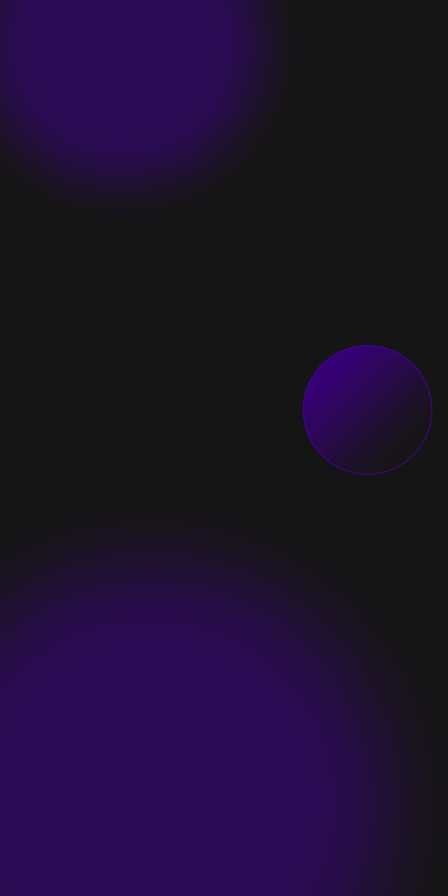
Write a Shadertoy shader that draws this background.

```glsl
// Soft disc: 1 inside, fading to 0 across the blurred rim
float blurredDisc(vec2 p, vec2 center, float radius, float blur) {
    return 1.0 - smoothstep(radius - blur, radius + blur, length(p - center));
}

void mainImage(out vec4 fragColor, in vec2 fragCoord) {
    // Canvas spans 0..1 across and 0..2 upward
    vec2 p = fragCoord / iResolution.xy * vec2(1.0, 2.0);
    float pixel = 2.0 / iResolution.y;

    vec3 charcoal = vec3(0.086, 0.084, 0.084);
    vec3 violet = vec3(0.167, 0.040, 0.328);
    vec3 brightViolet = vec3(0.215, 0.0, 0.46);
    vec3 rimViolet = vec3(0.27, 0.0, 0.56);

    // Two large blurred glows
    float upperGlow = blurredDisc(p, vec2(0.272, 1.903), 0.309, 0.103);
    float lowerGlow = blurredDisc(p, vec2(0.335, 0.205), 0.522, 0.178);
    vec3 color = mix(charcoal, violet, max(upperGlow, lowerGlow));

    // Small orb with a diagonal fade
    vec2 q = p - vec2(0.8205, 1.085);
    float radius = 0.1447;
    float edge = length(q) - radius;
    float diagonal = 0.5 + (q.x - q.y) / (4.0 * radius);
    float fill = 1.0 - smoothstep(0.12, 0.87, diagonal);
    float inside = 1.0 - smoothstep(-0.5 * pixel, 0.5 * pixel, edge);
    color = mix(color, brightViolet, fill * inside);

    // Thin outline
    float outline = 1.0 - smoothstep(0.0, max(pixel, 0.0026), abs(edge + 0.0013));
    color = mix(color, rimViolet, 0.85 * outline);

    fragColor = vec4(color, 1.0);
}
```
